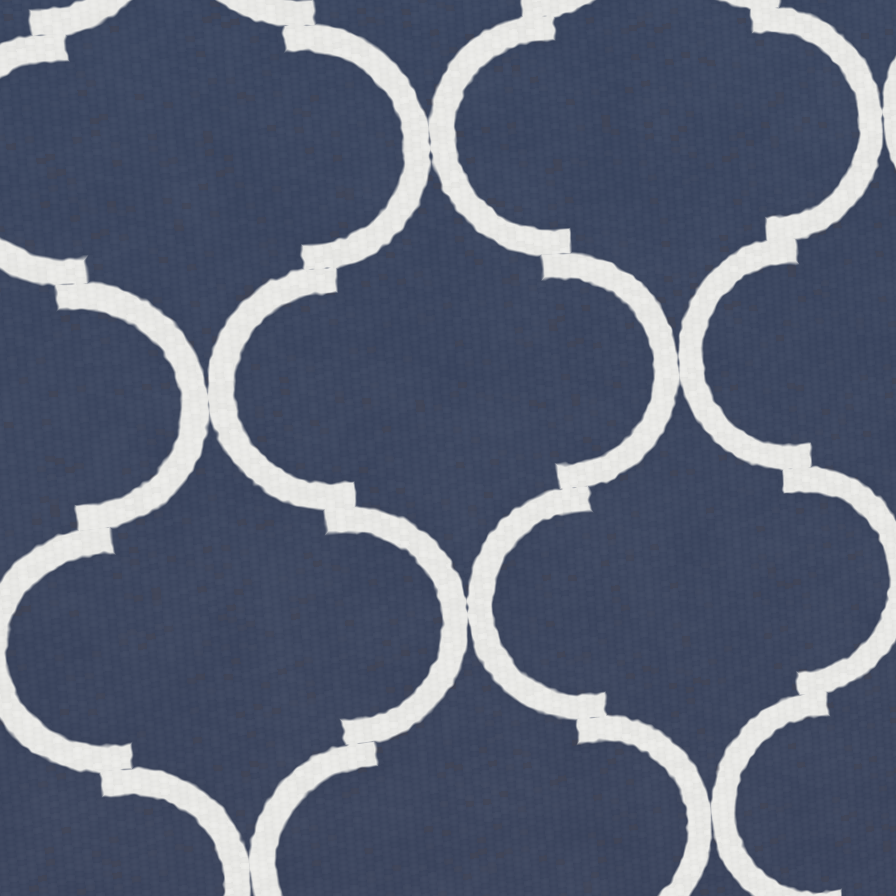
Reproduce this pattern procedurally as a Shadertoy shader.

```glsl
// Woven navy cloth with a white ogee trellis of bracketed lantern cells.
// A tilted, slightly receding grid is mirrored into one quarter cell, where
// two point-symmetric arcs form the line; knit stitches and noise add texture.

float hash(vec2 p) {
    return fract(sin(dot(p, vec2(127.1, 311.7))) * 43758.5453);
}

float noise(vec2 p) {
    vec2 i = floor(p), f = fract(p);
    f = f * f * (3.0 - 2.0 * f);
    return mix(mix(hash(i), hash(i + vec2(1, 0)), f.x),
               mix(hash(i + vec2(0, 1)), hash(i + vec2(1, 1)), f.x), f.y);
}

// Quarter-circle band that runs on into a short square-ended tab
float arcBand(vec2 p) {
    const float radius = 0.452, halfWidth = 0.055;
    vec2 c = p - vec2(0.494, 0.0);
    if (c.x > 0.0) return abs(length(c) - radius) - halfWidth;
    return max(abs(c.y - radius) - halfWidth, -c.x - 0.06);
}

// Distance to the trellis line; cells sit where the integer grid sum is even
float trellis(vec2 q) {
    vec2 p = abs(mod(q + 1.0, 2.0) - 1.0);
    return min(arcBand(p), arcBand(1.0 - p));
}

// Canvas position to grid position, with tilt and mild perspective
vec2 clothGrid(vec2 uv) {
    mat2 axes = mat2(0.2624, 0.0195, -0.0212, 0.2639);
    vec2 q = inverse(axes) * (uv - vec2(0.501, 0.576));
    return q / (1.0 - dot(vec2(0.024, -0.008), q));
}

void mainImage(out vec4 fragColor, in vec2 fragCoord) {
    vec2 uv = fragCoord / iResolution.y;
    vec2 q = clothGrid(uv);

    // Staggered knit stitches
    vec2 stitch = q * vec2(27.0, 40.0);
    stitch.y += 0.5 * mod(floor(stitch.x), 2.0);
    vec2 inStitch = fract(stitch) - 0.5;
    float bump = cos(6.2832 * inStitch.x) * 0.6 + cos(6.2832 * inStitch.y) * 0.4;
    float yarn = hash(floor(stitch));
    float patches = noise(q * 5.0);

    // Navy ground, a little dimmer toward the bottom, with dull brown flecks
    float tone = 0.36 + 0.2 * bump + 0.35 * (yarn - 0.5) + 0.3 * (patches - 0.5);
    vec3 navy = mix(vec3(0.222, 0.263, 0.362), vec3(0.278, 0.318, 0.412),
                    clamp(tone, 0.0, 1.0));
    navy += vec3(-0.004, 0.006, 0.012) * (uv.y - 0.4);
    navy = mix(navy, vec3(0.25, 0.25, 0.30), 0.5 * smoothstep(0.9, 1.0, yarn));

    // White yarn with a faint grain
    vec3 white = vec3(0.91, 0.91, 0.90) + 0.012 * bump + 0.025 * (yarn - 0.5);

    // Slightly ragged, softened edge
    float d = trellis(q) + 0.014 * (noise(q * 34.0) - 0.5);
    float soft = max(0.008, 3.8 / iResolution.y);
    float line = 1.0 - smoothstep(-soft, soft, d);
    navy *= 1.0 - 0.06 * exp(-max(d, 0.0) * 60.0);

    fragColor = vec4(mix(navy, white, line), 1.0);
}
```
